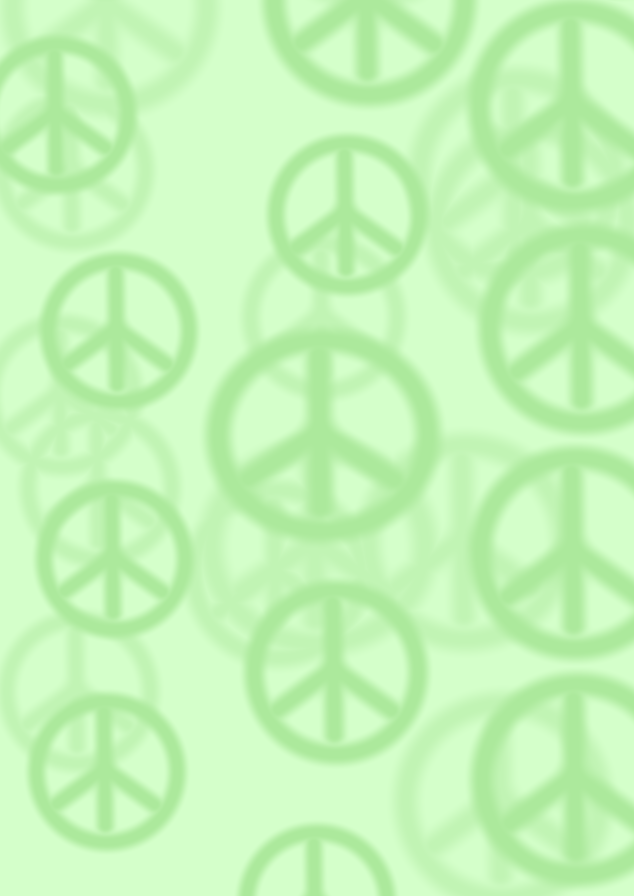
Give the GLSL for this pattern, as a Shadertoy shader.

```glsl
// Soft green peace signs scattered over a pale mint ground.
// A staggered, jittered lattice places each sign, built from ring and capsule
// distances; every dark sign has a fainter, shifted echo behind it.

const vec3 MINT       = vec3(0.832, 1.0, 0.792);
const vec3 PALE_GREEN = vec3(0.757, 0.956, 0.706);
const vec3 LEAF_GREEN = vec3(0.675, 0.914, 0.612);

const vec2 SPACING = vec2(0.4, 0.354);   // lattice step, in canvas widths
const vec2 ORIGIN  = vec2(0.14, 0.18);   // centre of the first sign
const vec2 JITTER  = vec2(0.11, 0.035);  // full range of the random shift

// Two random values in 0..1 for a lattice cell and a seed
vec2 hash2(vec2 cell, float seed) {
    vec3 q = fract(vec3(cell.xyx + seed) * vec3(0.1031, 0.1030, 0.0973));
    q += dot(q, q.yzx + 33.33);
    return fract((q.xx + q.yz) * q.zy);
}

// Minimum with a rounded fillet of size k
float smoothMin(float a, float b, float k) {
    float h = max(k - abs(a - b), 0.0) / k;
    return min(a, b) - h * h * k * 0.25;
}

// Distance to the line segment from a to b
float segment(vec2 p, vec2 a, vec2 b) {
    vec2 pa = p - a, ba = b - a;
    return length(pa - ba * clamp(dot(pa, ba) / dot(ba, ba), 0.0, 1.0));
}

// Signed distance to a peace sign of outer radius 1
float peaceSign(vec2 p) {
    const float halfStroke = 0.105;
    float ring = abs(length(p) - 0.895);
    vec2 hub = vec2(-0.03, 0.04);
    float stem = segment(p, vec2(-0.04, 0.76), vec2(-0.02, -0.68));
    float arms = min(segment(p, hub, vec2(-0.64, -0.41)),
                     segment(p, hub, vec2(0.61, -0.42)));
    float bars = smoothMin(stem, arms, 0.09);
    return smoothMin(ring, bars, 0.05) - halfStroke;
}

// Blurred coverage of a sign with the given half-axes
float signMask(vec2 p, vec2 halfAxes, float blur) {
    return 1.0 - smoothstep(-blur, blur, peaceSign(p / halfAxes));
}

void mainImage(out vec4 fragColor, in vec2 fragCoord) {
    vec2 p = fragCoord / iResolution.x;
    float dark = 0.0, echo = 0.0;
    float nearColumn = floor((p.x - ORIGIN.x) / SPACING.x + 0.5);

    // Gather the signs of the surrounding cells
    for (int i = -1; i <= 1; i++) {
        float column = nearColumn + float(i);
        float stagger = 0.5 * mod(column, 2.0);
        float nearRow = floor((p.y - ORIGIN.y) / SPACING.y - stagger + 0.5);

        for (int j = -1; j <= 1; j++) {
            vec2 cell = vec2(column, nearRow + float(j));
            vec2 shift = hash2(cell, 17.0);
            vec2 shape = hash2(cell, 41.0);
            vec2 echoRandom = hash2(cell, 73.0);

            // Small or large, now and then a little wider than tall
            vec2 centre = ORIGIN + (cell + vec2(0.0, stagger)) * SPACING
                        + (shift - 0.5) * JITTER;
            float radius = mix(0.124, 0.168, smoothstep(0.4, 0.6, shape.x));
            vec2 halfAxes = radius * vec2(1.0 + 0.1 * step(0.85, shape.y), 1.0);

            // The echo drifts mostly to the left
            float angle = mix(1.4, 5.0, echoRandom.x);
            float reach = mix(0.09, 0.19, echoRandom.y);
            vec2 drift = reach * vec2(cos(angle), sin(angle));

            dark = max(dark, signMask(p - centre, halfAxes, 0.075));
            echo = max(echo, signMask(p - centre - drift, halfAxes * 1.02, 0.09));
        }
    }

    // Layer the echoes and then the dark signs over the ground
    vec3 colour = mix(MINT, PALE_GREEN, echo);
    colour = mix(colour, LEAF_GREEN, dark);
    fragColor = vec4(colour, 1.0);
}
```
